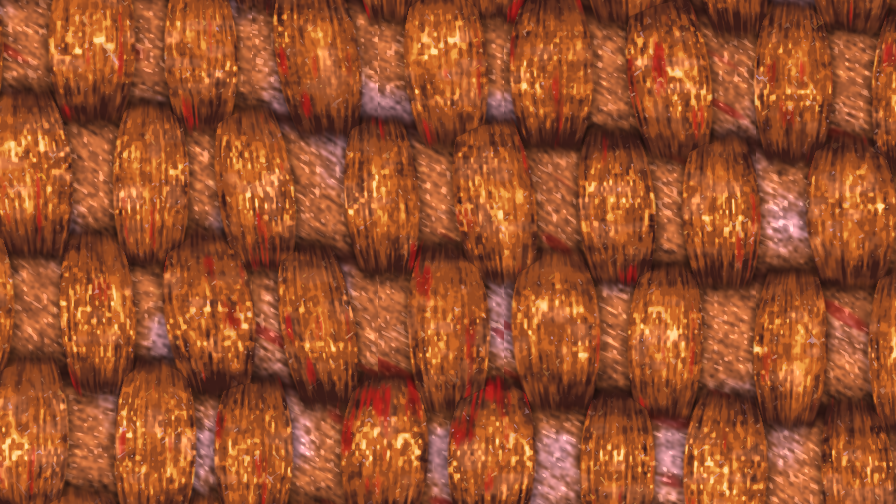
This texture is drawn by a WebGL 1 fragment shader. Its source:

```glsl
precision highp float;
// Close-up of a woven cloth: staggered rows of plump copper fibre bundles
// pass over paler cross threads. Each bundle is a tapered barrel, laid by
// height over the cross threads, with fine fibres, dense glints and red stains.

uniform vec2 u_resolution;

// Layout, in canvas heights
const vec2 PITCH = vec2(0.232, 0.26);      // bundle and row spacing
const vec2 HALF_SIZE = vec2(0.082, 0.163); // half width and height of a bundle
const vec2 ORIGIN = vec2(0.060, 0.137);
const float ROW_SHIFT = 0.115;             // sideways offset of odd rows
const float ROW_TILT = 0.05;               // rows sink toward the right
const float LEAN = 0.05;                   // bundles drift right as they descend
const float PAIRING = 0.011;               // alternate gaps widen and narrow
const float JITTER = 0.020;
const float TAPER = 0.36;
const float FIBRES = 12.0;                 // fibres per half width
const float STAIN_LEVEL = 0.78;

// Colours
const vec3 SHADOW = vec3(0.24, 0.11, 0.09);
const vec3 BROWN = vec3(0.39, 0.19, 0.12);
const vec3 COPPER = vec3(0.60, 0.29, 0.13);
const vec3 ORANGE = vec3(0.80, 0.40, 0.15);
const vec3 GOLD = vec3(0.95, 0.63, 0.27);
const vec3 CREAM = vec3(1.0, 0.86, 0.60);
const vec3 TAN = vec3(0.75, 0.43, 0.28);
const vec3 LILAC = vec3(0.80, 0.55, 0.58);
const vec3 RED = vec3(0.55, 0.06, 0.07);

float hash(vec2 p) {
  vec3 q = fract(vec3(p.xyx) * 0.1031);
  q += dot(q, q.yzx + 33.33);
  return fract((q.x + q.y) * q.z);
}

float noise(vec2 p) {
  vec2 i = floor(p), f = fract(p);
  f = f * f * (3.0 - 2.0 * f);
  return mix(mix(hash(i), hash(i + vec2(1.0, 0.0)), f.x),
             mix(hash(i + vec2(0.0, 1.0)), hash(i + vec2(1.0)), f.x), f.y);
}

// Maps brightness to the copper colours
vec3 copperRamp(float tone) {
  vec3 c = mix(SHADOW, BROWN, smoothstep(0.0, 0.20, tone));
  c = mix(c, COPPER, smoothstep(0.18, 0.42, tone));
  c = mix(c, ORANGE, smoothstep(0.48, 0.70, tone));
  c = mix(c, GOLD, smoothstep(0.74, 0.98, tone));
  return mix(c, CREAM, smoothstep(1.0, 1.4, tone));
}

// Fine grain about zero, turned so that it shows no grid
float grain(vec2 p) {
  return noise(p * mat2(0.8, 0.6, -0.6, 0.8) * 135.0) - 0.5;
}

// Paler cross thread, its fibres sinking to the right; v runs across the row
vec3 crossThread(vec2 p, float v, float row) {
  float slope = 0.25 + 0.4 * hash(vec2(floor(p.x * 4.0), row));
  vec2 along = vec2(p.x, p.y + slope * p.x);
  float fibre = 0.5 * noise(along * vec2(38.0, 120.0)) + 0.5 * noise(along * vec2(95.0, 125.0) + 7.0);
  float lilac = smoothstep(0.50, 0.80, noise(p * 9.0 + 5.0) * 0.8 + fibre * 0.2);
  float body = smoothstep(0.50, 0.15, abs(v - 0.02));
  float tone = 0.18 + 0.34 * body + 0.75 * (fibre - 0.5) + 0.25 * grain(p);
  vec3 pale = mix(TAN, LILAC, lilac) * (0.50 + 0.95 * tone);
  vec3 c = mix(copperRamp(tone + 0.08), pale, 0.60 + 0.35 * lilac);
  c = mix(c, RED, 0.5 * smoothstep(0.80, 0.92, noise(along * vec2(9.0, 22.0) + 71.0)));
  c += smoothstep(0.68, 0.92, noise(along * vec2(100.0, 140.0) + 3.0)) * body * vec3(0.28, 0.22, 0.20);
  return mix(SHADOW, c, smoothstep(0.52, 0.36, abs(v)));
}

// Copper bundle; uv runs from -1 to 1 over its width and height
vec3 bundleColor(vec2 uv, vec2 p, vec2 id) {
  float seed = hash(id + 40.0);
  vec2 strand = vec2(uv.x * FIBRES + seed * 90.0, uv.y * 1.6 + seed * 30.0);
  float fibre = 0.55 * noise(strand) + 0.45 * noise(strand * vec2(1.1, 5.0) + 9.0);
  float ends = smoothstep(1.05, 0.18, abs(uv.y - 0.04 + (fibre - 0.5) * 0.18));
  float tone = 0.06 + ends * (0.56 - 0.20 * uv.x * uv.x);
  tone += (fibre - 0.5) * (0.42 + 0.46 * ends);
  tone += 0.26 * (noise(p * vec2(14.0, 55.0)) - 0.5) + 0.10 * (seed - 0.5);
  // Short glints lie along the fibres
  float glint = noise(vec2(strand.x * 1.05 + 50.0, p.y * 88.0));
  float patches = smoothstep(0.1, 0.8, noise(p * 20.0));
  tone += ends * (0.65 * smoothstep(0.50, 0.92, glint) * patches + 0.28 * grain(p));
  vec3 c = copperRamp(tone);
  // Pale sheen, then red stains that follow the fibres
  float sheen = smoothstep(0.55, 0.85, noise(p * vec2(26.0, 40.0) + 80.0)) * ends;
  c = mix(c, TAN * (0.45 + 0.95 * tone), 0.6 * sheen);
  float stain = noise(vec2(uv.x * 2.6 + seed * 50.0, uv.y * 1.7 + seed * 20.0));
  stain = smoothstep(STAIN_LEVEL, 1.0, stain + (fibre - 0.5) * 0.3);
  c = mix(c, RED * (0.6 + 0.9 * fibre), stain * 0.75);
  // Stray tinted sparks
  float spark = smoothstep(0.34, 0.47, grain(p + 3.0)) * ends;
  vec3 tint = mix(vec3(1.0, 0.72, 0.2), vec3(0.85, 0.7, 0.95), noise(p * 40.0));
  return mix(c, tint, spark * 0.55);
}

void main() {
  vec2 p = gl_FragCoord.xy / u_resolution.y;
  vec2 cloth = vec2(p.x, p.y + ROW_TILT * p.x) - ORIGIN;
  cloth.y += (noise(p * 4.0) - 0.5) * 0.018;
  float nearRow = floor(cloth.y / PITCH.y + 0.5);
  vec3 color = crossThread(p, cloth.y / PITCH.y - nearRow, nearRow);
  float top = -1.0;

  // Lay neighbouring bundles by height
  for (int j = -1; j <= 1; j++) {
    float row = nearRow + float(j);
    float odd = mod(row, 2.0);
    float nearCol = floor((cloth.x - ROW_SHIFT * odd) / PITCH.x + 0.5);
    for (int i = -1; i <= 1; i++) {
      vec2 id = vec2(nearCol + float(i), row);
      vec2 vary = vec2(hash(id + 11.0), hash(id + 23.0)) - 0.5;
      vec2 d = cloth - id * PITCH - vec2(ROW_SHIFT * odd, 0.0) - vary * JITTER;
      // Even rows pair up; odd rows drift in groups of three
      float pairs = 2.0 * mod(id.x, 2.0) - 1.0;
      float threes = 1.0 - mod(id.x, 3.0);
      d.x -= PAIRING * mix(pairs, threes, odd);
      d.x += d.y * (LEAN + (hash(id + 57.0) - 0.5) * 0.18);
      float t = d.y / (HALF_SIZE.y * (1.0 + 0.12 * vary.x));
      float halfWidth = HALF_SIZE.x * (1.0 + 0.22 * vary.y) * (1.0 - TAPER * min(t * t, 1.3));
      float u = d.x / halfWidth;
      float rag = 0.08 * (noise(vec2(u * 6.0, row * 7.0 + id.x)) - 0.5);
      float inside = smoothstep(1.04, 0.95, abs(u)) * smoothstep(1.05, 0.86, abs(t) + rag);
      // Soft contact shadow, then the bundle itself
      float shade = smoothstep(1.3, 0.9, abs(u)) * smoothstep(1.2, 0.9, abs(t));
      float height = 1.0 - t * t - 0.3 * u * u;
      float above = smoothstep(-0.05, 0.05, height - top);
      color *= 1.0 - 0.45 * shade * above;
      float cover = inside * above;
      color = mix(color, bundleColor(vec2(u, t), p, id), cover);
      top = mix(top, height, cover);
    }
  }
  gl_FragColor = vec4(color, 1.0);
}
```
